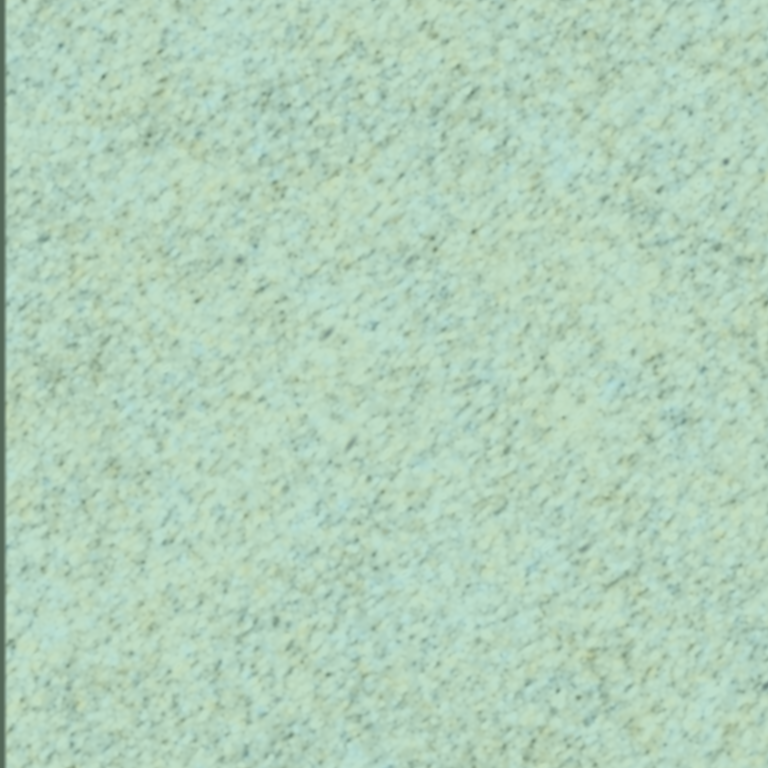
Write a Shadertoy shader that draws this texture.

```glsl
// Pale mint paper with a fine diagonal grain, scattered flecks and a dark left edge.

vec3 hash3(vec2 cell) {
    vec3 p = fract(cell.xyx * vec3(0.1031, 0.1030, 0.0973));
    p += dot(p, p.yxz + 33.33);
    return fract((p.xxy + p.yzz) * p.zyx);
}

// Cellular noise: soft light and dark blobs on jittered cell points, unit deviation.
float blobs(vec2 p) {
    vec2 cell = floor(p);
    float sum = 0.0;
    for (int y = -1; y <= 1; y++)
    for (int x = -1; x <= 1; x++) {
        vec2 id = cell + vec2(x, y);
        vec3 rnd = hash3(id + 217.0);
        vec2 d = p - id - rnd.xy;
        sum += (rnd.z * 2.0 - 1.0) * exp(-4.0 * dot(d, d));
    }
    return sum / 0.36;
}

// Coordinates along and across a direction.
vec2 alongAcross(vec2 p, float angle) {
    vec2 dir = vec2(cos(angle), sin(angle));
    return vec2(dot(p, dir), dot(p, vec2(-dir.y, dir.x)));
}

// Soft elongated flecks, slate or olive, most of them faint.
vec3 addFlecks(vec3 color, vec2 uv) {
    for (int i = 0; i < 26; i++) {
        vec3 place = hash3(vec2(i, 7) * 3.7 + 11.0);
        vec3 look = hash3(vec2(i, 19) * 5.3 + 41.0);
        vec2 d = alongAcross(uv - place.xy, mix(0.2, 1.0, look.x));
        d /= vec2(mix(0.006, 0.017, look.y * look.y), 0.0055);
        float strength = mix(0.2, 0.85, place.z * place.z);
        vec3 ink = mix(vec3(0.53, 0.57, 0.42), vec3(0.38, 0.48, 0.45), step(0.5, place.z));
        color = mix(color, ink, strength * exp(-1.6 * dot(d, d)));
    }
    return color;
}

void mainImage(out vec4 fragColor, in vec2 fragCoord) {
    vec2 uv = fragCoord / iResolution.y;

    // Relief: diagonal dashes, fine tooth and broad mottling
    float dashes = blobs(alongAcross(uv, 0.74) * vec2(75.0, 130.0));
    float tooth = blobs(uv * 150.0 + 31.0);
    float mottle = blobs(uv * 11.0 + 5.0);
    float relief = 0.78 * dashes + 0.45 * tooth + 0.22 * mottle;
    relief -= 0.2 * (relief * relief - 0.85);  // deeper pits than peaks

    // Drift between yellowish and bluish green
    float tint = 0.8 * blobs(uv * 62.0 + 73.0) + 0.5 * blobs(uv * 15.0 + 90.0);

    vec3 color = vec3(0.702, 0.821, 0.735);
    color += relief * vec3(0.036, 0.037, 0.036);
    color += tint * vec3(0.007, -0.002, -0.016);
    color = addFlecks(color, uv);

    // Shadowed left border
    color = mix(vec3(0.33, 0.41, 0.35), color, smoothstep(0.003, 0.011, uv.x));

    fragColor = vec4(clamp(color, 0.0, 1.0), 1.0);
}
```
